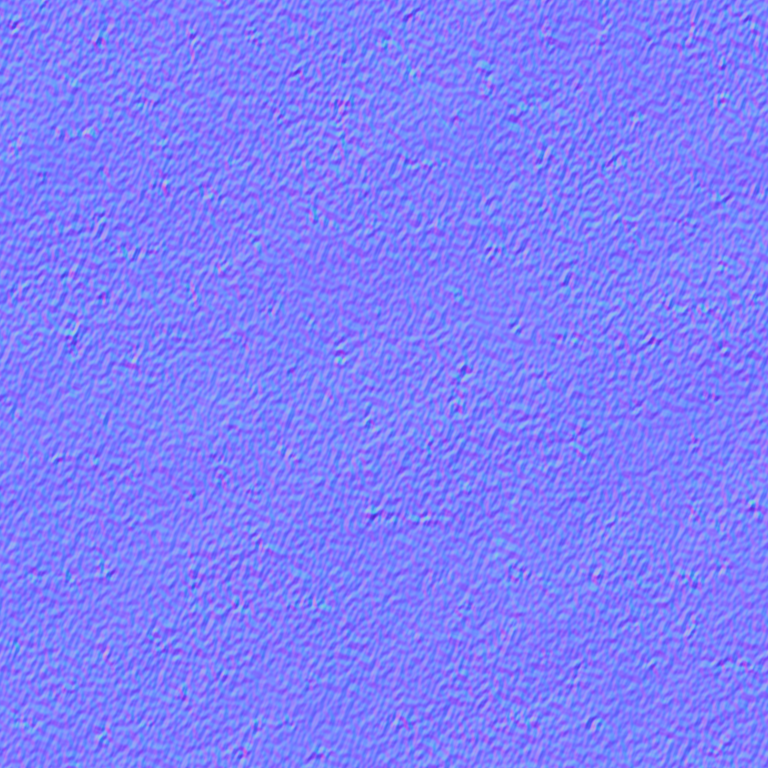
This texture map is drawn by a Shadertoy shader. Its source:

```glsl
// Tangent-space normal map of fine rough plaster with a slanted grain.
// A height field of stretched gradient noise is differentiated, its slopes
// are scaled by patchy roughness, and the normal is packed (green points down).

vec2 randomDirection(vec2 cell) {
    uvec2 k = uvec2(ivec2(cell)) * uvec2(1597u, 3571u);
    uint n = (k.x ^ (k.y << 7)) * 26699u + k.y;
    n = (n ^ (n >> 15)) * 73561u;
    n = (n ^ (n >> 13)) * 49157u;
    n ^= n >> 16;
    float angle = 6.2832 * float(n & 65535u) / 65536.0;
    return vec2(cos(angle), sin(angle));
}

float gradientNoise(vec2 p) {
    vec2 cell = floor(p), f = p - cell;
    vec2 w = f * f * f * (f * (f * 6.0 - 15.0) + 10.0);
    float a = dot(randomDirection(cell), f);
    float b = dot(randomDirection(cell + vec2(1, 0)), f - vec2(1, 0));
    float c = dot(randomDirection(cell + vec2(0, 1)), f - vec2(0, 1));
    float d = dot(randomDirection(cell + vec2(1, 1)), f - vec2(1, 1));
    return mix(mix(a, b, w.x), mix(c, d, w.x), w.y);
}

vec2 rotate(vec2 p, float angle) {
    float c = cos(angle), s = sin(angle);
    return vec2(c * p.x + s * p.y, c * p.y - s * p.x);
}

// Layers of grain, a little longer along the slanted direction
float grainHeight(vec2 p) {
    float fine = gradientNoise(rotate(p, 1.2) * vec2(98, 144) + 300.0);
    float coarse = gradientNoise(rotate(p, 1.0) * vec2(64, 92) + 700.0);
    float lumps = gradientNoise(rotate(p, 0.3) * 46.0 + 500.0);
    return fine + 0.7 * coarse + 0.5 * lumps;
}

// Broad, shallow waves of the wall
float waveHeight(vec2 p) {
    vec2 q = rotate(p, 0.5);
    return gradientNoise(q * vec2(3, 5) + 40.0) + 0.35 * gradientNoise(q * vec2(10, 14) + 90.0);
}

// Thin broken crack that wanders down the wall
float crack(vec2 p) {
    float dip = (p.y - 0.28) / 0.07;
    float path = 0.69 - 0.2 * smoothstep(0.6, 1.05, p.y) - 0.045 * exp(-dip * dip);
    path += 0.012 * gradientNoise(p * 24.0 + 11.0);
    float d = (p.x - path) / 0.0028;
    float span = smoothstep(0.78, 0.84, p.y)
               + smoothstep(0.18, 0.22, p.y) * smoothstep(0.42, 0.36, p.y);
    return exp(-d * d) * span * smoothstep(-0.4, 0.2, gradientNoise(p * 40.0 + 5.0));
}

void mainImage(out vec4 fragColor, in vec2 fragCoord) {
    vec2 p = fragCoord / iResolution.y;

    // Slopes by forward differences
    float e = 0.0008;
    float grain = grainHeight(p), wave = waveHeight(p);
    vec2 grainSlope = vec2(grainHeight(p + vec2(e, 0)), grainHeight(p + vec2(0, e))) - grain;
    vec2 waveSlope = vec2(waveHeight(p + vec2(e, 0)), waveHeight(p + vec2(0, e))) - wave;

    // Roughness: wide calm and busy areas, plus a few strong marks
    float roughness = 0.88 + 0.4 * gradientNoise(p * 6.0 + 60.0)
                    + 1.1 * smoothstep(0.15, 0.6, gradientNoise(p * 26.0 + 150.0));

    // Grain is steeper vertically than horizontally
    vec2 slope = (grainSlope * vec2(0.00165, 0.0023) * roughness + waveSlope * 0.005) / e;
    vec2 tilt = vec2(-slope.x, slope.y) + crack(p) * vec2(-0.12, 0.26);

    vec3 normal = normalize(vec3(tilt + vec2(0.0, -0.01), 1.0));
    fragColor = vec4(normal * 0.5 + 0.5, 1.0);
}
```
